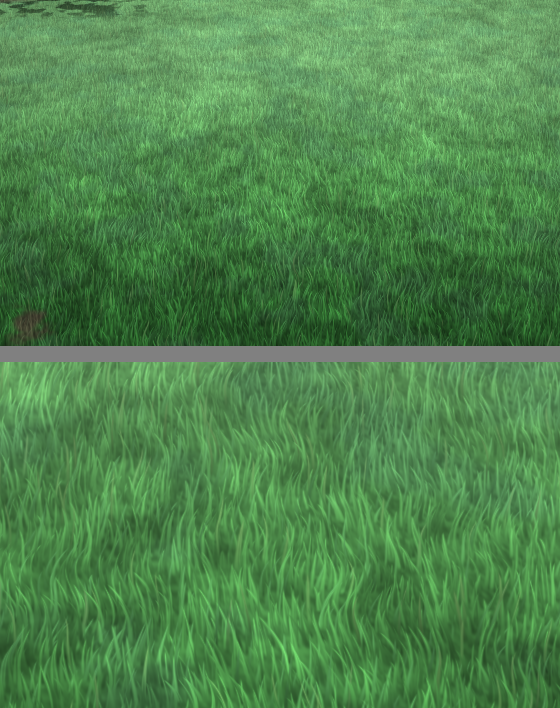
Top: the whole. Bottom: its middle third, enlarged.
This texture is drawn by a Shadertoy shader. Its source:

```glsl
// A mown lawn receding into the distance, built from rows of curved grass blades.

const vec3 FAR_GREEN = vec3(0.45, 0.675, 0.43);
const vec3 MID_GREEN = vec3(0.315, 0.58, 0.30);
const vec3 NEAR_GREEN = vec3(0.165, 0.385, 0.165);
const vec3 COOL_GREEN = vec3(0.33, 0.54, 0.38);
const vec3 STRAW = vec3(0.56, 0.60, 0.40);
const vec3 SOIL = vec3(0.36, 0.29, 0.25);

const float HORIZON = 1.3;       // height of the vanishing line
const float ROW_STEP = 0.02;     // logarithmic spacing of rows
const float BLADE_GAP = 0.007;   // spacing of blades in the nearest row
const float BLADE_WIDTH = 0.0023;
const float EDGE_SOFTNESS = 0.0011;
const int ROWS = 5;
const int SIDE_BLADES = 4;

float hash(vec2 p) {
    vec3 q = fract(vec3(p.xyx) * 0.1031);
    q += dot(q, q.yzx + 33.33);
    return fract((q.x + q.y) * q.z);
}

float noise(vec2 p) {
    vec2 i = floor(p), f = fract(p);
    f = f * f * (3.0 - 2.0 * f);
    return mix(mix(hash(i), hash(i + vec2(1, 0)), f.x),
               mix(hash(i + vec2(0, 1)), hash(i + vec2(1, 1)), f.x), f.y);
}

float fbm(vec2 p) {
    float sum = 0.0, gain = 0.53;
    for (int i = 0; i < 4; i++) {
        sum += gain * noise(p);
        p = mat2(1.6, 1.2, -1.2, 1.6) * p + 7.3;
        gain *= 0.5;
    }
    return sum;
}

// Broad light falling over the lawn, before any blades are drawn
vec3 lawnTone(vec2 p, float aspect) {
    vec3 tone = mix(NEAR_GREEN, MID_GREEN, smoothstep(-0.02, 0.55, p.y));
    tone = mix(tone, FAR_GREEN, smoothstep(0.42, 0.88, p.y));
    float side = abs(p.x / aspect - 0.53) * 2.0;
    return tone * (1.07 - 0.13 * side * side);
}

void mainImage(out vec4 fragColor, in vec2 fragCoord) {
    vec2 p = fragCoord / iResolution.y;
    float aspect = iResolution.x / iResolution.y;
    float scale = (HORIZON - p.y) / HORIZON;
    float depth = -log(scale);

    // Clumps flatten and shrink with distance
    vec2 ground = vec2((p.x - 0.5 * aspect) / mix(1.0, scale, 0.6), depth * 1.9) + 20.0;
    float patches = fbm(ground * 4.0);
    float clumps = fbm(ground * 15.0 + 4.0);
    float cool = smoothstep(0.46, 0.72, fbm(ground * 7.0 + 31.0));
    float wind = noise(ground * 11.0 + 9.0) - 0.5;

    vec3 tone = lawnTone(p, aspect);
    float nearness = 1.0 - smoothstep(0.0, 1.0, p.y);
    tone *= 1.0 + (patches - 0.5) * 0.36 + (clumps - 0.5) * mix(0.3, 0.75, nearness);
    tone = mix(tone, COOL_GREEN * mix(1.2, 0.75, nearness), 0.38 * cool);

    // Bare soil at the lower left, and darker turf along the far left
    vec2 bareOffset = (p - vec2(0.075, 0.055)) / vec2(0.065, 0.06);
    float bare = 1.0 - smoothstep(0.45, 1.15, length(bareOffset) + (clumps - 0.5) * 1.5);
    float farShade = smoothstep(0.92, 0.98, p.y) * (1.0 - smoothstep(0.25, 0.65, p.x));
    tone *= 1.0 - 0.55 * farShade * smoothstep(0.4, 0.65, clumps);
    float corner = smoothstep(0.985, 1.0, p.y - p.x * 0.08);
    tone = mix(tone, SOIL, max(bare * 0.75, corner * 0.6));

    float contrast = mix(0.5, 1.0, nearness);
    float grain = noise(p * vec2(180.0, 110.0) / sqrt(scale));
    vec3 color = tone * (1.0 - contrast * (0.42 - 0.28 * grain));

    // Blades, from the farthest row to the nearest
    float firstRow = floor(depth / ROW_STEP);
    for (int k = 0; k < ROWS; k++) {
        float row = firstRow - float(k);
        float rowScale = exp(-row * ROW_STEP);
        vec2 q = vec2(p.x, p.y - HORIZON * (1.0 - rowScale)) / rowScale;
        float edge = (EDGE_SOFTNESS + 0.4 / iResolution.y) / rowScale;
        float column = floor(q.x / BLADE_GAP);
        for (int i = -SIDE_BLADES; i <= SIDE_BLADES; i++) {
            vec2 id = vec2(column + float(i), row + 300.0);
            float h1 = hash(id), h2 = hash(id + 51.7);
            float h3 = hash(id + 113.1), h4 = hash(id + 207.9);
            float bladeHeight = 0.032 + 0.05 * h1;
            float t = (q.y - h2 * ROW_STEP * HORIZON) / bladeHeight;
            if (t < 0.0 || t > 1.0) continue;

            // Curved spine, tapered towards the tip
            float lean = (h3 - 0.5) * 0.038 + wind * 0.028;
            float bend = lean * (0.45 * t + 0.55 * t * t);
            float slope = lean * (0.45 + 1.1 * t) / bladeHeight;
            float x = q.x - (id.x + h4) * BLADE_GAP - bend;
            float dist = abs(x) * inversesqrt(1.0 + slope * slope);
            float width = BLADE_WIDTH * (0.6 + 0.7 * h2) * (1.0 - t * t);
            float cover = 1.0 - smoothstep(width - edge, width + edge, dist);
            cover *= smoothstep(0.0, 0.2, t) * (1.0 - smoothstep(0.85, 1.0, t));

            float light = mix(-0.30, 0.22, t) + (h4 - 0.5) * 0.62;
            vec3 blade = tone * (1.0 + contrast * light);
            blade = mix(blade, COOL_GREEN * mix(1.25, 0.95, nearness), 0.4 * step(0.82, h3) * t);
            blade = mix(blade, STRAW, 0.45 * step(0.965, h1) * t);
            color = mix(color, blade, cover * (1.0 - 0.5 * bare));
        }
    }
    fragColor = vec4(clamp(color, 0.0, 1.0), 1.0);
}
```
